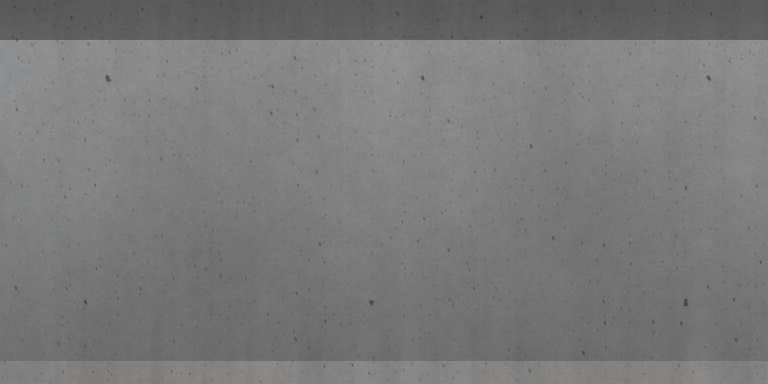
Reproduce this texture procedurally as a Shadertoy shader.

```glsl
// A weathered concrete wall: a dark band on top, a broad panel fading downward,
// and a paler strip at the foot. Layered value noise makes mottling, streaks and
// grain; jittered cells scatter small pits, and a loop sets the larger ones.

const float TAU = 6.2831853;
const float STRIP_TOP = 0.060;
const float BAND_BOTTOM = 0.896;

float hash(vec2 p, float seed) {
    vec3 q = fract(vec3(p.xyx) * 0.1031 + seed * 0.137);
    q += dot(q, q.yzx + 33.33);
    return fract((q.x + q.y) * q.z);
}

float noise(vec2 p, float seed) {
    vec2 cell = floor(p);
    vec2 f = fract(p);
    f = f * f * (3.0 - 2.0 * f);
    float low = mix(hash(cell, seed), hash(cell + vec2(1, 0), seed), f.x);
    float high = mix(hash(cell + vec2(0, 1), seed), hash(cell + vec2(1, 1), seed), f.x);
    return mix(low, high, f.y);
}

// Fractal noise centred on zero
float fbm(vec2 p, float seed) {
    float sum = 0.0, amplitude = 0.5;
    for (int i = 0; i < 5; i++) {
        sum += amplitude * (noise(p, seed + float(i)) - 0.5);
        p = mat2(1.6, 1.2, -1.2, 1.6) * p + 3.7;
        amplitude *= 0.5;
    }
    return sum;
}

// Coverage of a ragged, upright pit
float pit(vec2 offset, float radius, float pixel) {
    offset.x += offset.y * 0.25;
    float d = length(offset * vec2(1.0, 0.6)) - radius;
    return 1.0 - smoothstep(-pixel, pixel, d);
}

// One random pit in some of the cells
float scatteredPits(vec2 p, float scale, float chance, float radius, float pixel, float seed) {
    vec2 cell = floor(p * scale);
    vec2 jitter = vec2(hash(cell, seed + 1.0), hash(cell, seed + 2.0));
    vec2 centre = (cell + 0.2 + 0.6 * jitter) / scale;
    float size = radius * mix(0.4, 1.0, hash(cell, seed + 3.0));
    float present = step(hash(cell, seed), chance);
    return present * pit(p - centre, size, pixel) * mix(0.4, 1.0, jitter.x);
}

// Two rows of three larger pits with alternating shifts
float largePits(vec2 p, float pixel) {
    float cover = 0.0;
    for (int i = 0; i < 6; i++) {
        float column = float(i % 3);
        float upper = float(i / 3);
        float shift = (i % 3 == 1) ? 0.018 * (2.0 * upper - 1.0) : 0.0;
        vec2 centre = vec2(0.111 + 0.03 * upper + 0.391 * column + shift,
                           mix(0.212, 0.795, upper));
        vec2 offset = p - centre * vec2(2.0, 1.0);
        offset += 0.012 * vec2(fbm(p * 90.0, 40.0), fbm(p * 90.0, 50.0));
        float radius = mix(0.004, 0.0065, hash(vec2(column, upper), 8.0));
        cover = max(cover, pit(offset, radius, pixel));
    }
    return cover;
}

// Broad light of the three horizontal zones
float zoneTone(vec2 uv, float pixel) {
    float height = (uv.y - STRIP_TOP) / (BAND_BOTTOM - STRIP_TOP);
    float panel = mix(0.433, 0.545, clamp(height, 0.0, 1.0));
    float middle = smoothstep(0.0, 0.4, height) * smoothstep(1.15, 0.6, height);
    panel -= (0.006 + 0.012 * middle) * cos(TAU * (uv.x - 0.28) / 0.48);
    float strip = 0.515 - 0.01 * cos(TAU * uv.x);
    float band = mix(0.375, 0.352, smoothstep(BAND_BOTTOM, 1.0, uv.y));
    float tone = mix(strip, panel, smoothstep(-pixel, pixel, uv.y - STRIP_TOP));
    return mix(tone, band, smoothstep(-pixel, pixel, uv.y - BAND_BOTTOM));
}

// Vertical stains, strongest near the ends of the panel
float streaks(vec2 uv) {
    float ends = smoothstep(0.15, 0.5, abs(uv.y - 0.48));
    float wide = noise(uv * vec2(34.0, 1.6), 20.0) - 0.5;
    float narrow = noise(uv * vec2(120.0, 3.0), 21.0) - 0.5;
    return (0.6 * wide + 0.5 * narrow) * mix(0.016, 0.042, ends);
}

void mainImage(out vec4 fragColor, in vec2 fragCoord) {
    vec2 uv = fragCoord / iResolution.xy;
    vec2 p = uv * vec2(2.0, 1.0);
    float pixel = 0.6 / iResolution.y;

    // Base shade, mottling and grain
    float tone = zoneTone(uv, pixel);
    float relief = streaks(uv);
    relief += 0.040 * fbm(p * vec2(5.0, 4.0), 3.0);
    relief += 0.030 * fbm(p * 38.0, 11.0);
    relief += 0.026 * (noise(p * 230.0, 17.0) - 0.5);
    tone += relief * tone / 0.5;

    // Pits of three sizes
    float pits = 0.35 * scatteredPits(p, 48.0, 0.35, 0.0022, pixel, 60.0);
    pits = max(pits, 0.5 * scatteredPits(p, 15.0, 0.30, 0.0035, pixel, 70.0));
    pits = max(pits, 0.6 * largePits(p, pixel));
    tone *= 1.0 - 0.6 * pits;

    // Cool panel, slightly warm foot and drifting tint
    float warmth = 0.8 * fbm(p * 3.0, 30.0) - 0.25;
    warmth += 0.7 * (1.0 - smoothstep(-pixel, pixel, uv.y - STRIP_TOP));
    vec3 color = tone * (1.0 + warmth * vec3(0.016, 0.0, -0.016));
    fragColor = vec4(clamp(color, 0.0, 1.0), 1.0);
}
```
